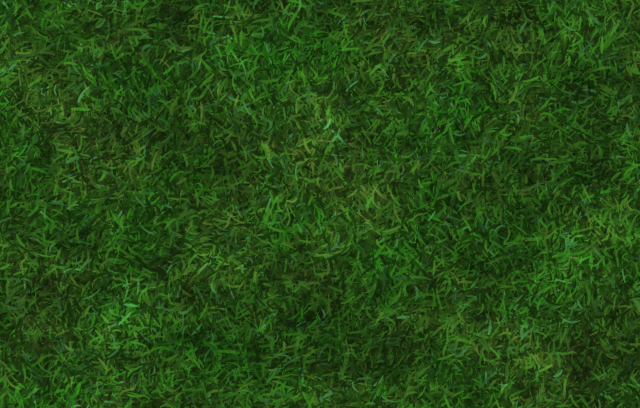
Reproduce this texture procedurally as a Shadertoy shader.

```glsl
const float TAU = 6.2831853;
const int LAYERS = 10;

const vec3 SOIL   = vec3(0.085, 0.150, 0.042);
const vec3 LEAF   = vec3(0.490, 1.000, 0.265);  // tints, scaled by blade tone
const vec3 VIVID  = vec3(0.360, 1.040, 0.200);
const vec3 STRAW  = vec3(0.780, 0.920, 0.360);
const vec3 FROSTY = vec3(0.480, 0.960, 0.520);

vec3 hash3(vec2 p) {
    vec3 q = fract(p.xyx * vec3(0.1031, 0.1030, 0.0973));
    q += dot(q, q.yxz + 33.33);
    return fract((q.xxy + q.yzz) * q.zyx);
}

float cornerSlope(vec2 cell, vec2 offset) {
    float a = TAU * hash3(cell + 71.0).x;
    return dot(vec2(cos(a), sin(a)), offset);
}

float gradientNoise(vec2 p) {
    vec2 i = floor(p), f = fract(p), e = vec2(1.0, 0.0);
    vec2 u = f * f * f * (f * (f * 6.0 - 15.0) + 10.0);
    float low  = mix(cornerSlope(i, f), cornerSlope(i + e.xy, f - e.xy), u.x);
    float high = mix(cornerSlope(i + e.yx, f - e.yx), cornerSlope(i + 1.0, f - 1.0), u.x);
    return 1.4 * mix(low, high, u.y);
}

float fbm(vec2 p) {
    float sum = 0.0, amp = 0.6;
    for (int i = 0; i < 3; i++) {
        sum += amp * gradientNoise(p);
        p = mat2(1.6, 1.2, -1.2, 1.6) * p + 17.3;
        amp *= 0.5;
    }
    return sum;
}

// Coverage of a curved, tapered blade; q is relative to its centre
float bladeMask(vec2 q, float angle, float halfLength, float width, float bend, float soft) {
    float c = cos(angle), s = sin(angle);
    q = vec2(c * q.x + s * q.y, c * q.y - s * q.x);
    float t = q.x / halfLength;
    float across = abs(q.y + bend * (t * t - 0.4));
    float taper = width * sqrt(max(1.0 - t * t, 0.0));
    float ends = 1.0 - smoothstep(0.75, 1.0, abs(t));
    return ends * (1.0 - smoothstep(taper - soft, taper + soft, across));
}

vec3 bladeColor(vec3 rnd, float warmth, float lift) {
    float tone = mix(0.13, 0.50, pow(rnd.x, 1.25)) + lift;
    vec3 tint = mix(LEAF, VIVID, smoothstep(0.0, 0.5, rnd.y - warmth - 0.3));
    tint = mix(tint, STRAW, smoothstep(0.55, 1.0, rnd.y + warmth) * 0.75);
    float frost = step(0.93, rnd.z);
    return mix(tint, FROSTY, frost) * (tone + 0.10 * frost);
}

// Lays one scattered layer of blades over the ground
vec3 addBlades(vec3 ground, vec2 p, float scale, float seed, float lean, float warmth, float lift, float soft) {
    vec2 g = p * scale + seed * vec2(7.31, 3.77);
    vec2 home = floor(g);
    for (int y = -1; y <= 1; y++) {
        for (int x = -1; x <= 1; x++) {
            vec2 cell = home + vec2(x, y);
            vec3 place = hash3(cell + seed * 37.0);
            vec3 shape = hash3(cell + seed * 53.0 + 211.0);
            vec3 look  = hash3(cell + seed * 29.0 + 433.0);
            float angle = lean + (place.z - 0.5) * 2.7;
            float mask = bladeMask(g - cell - place.xy, angle, mix(0.45, 0.95, shape.x),
                                   mix(0.06, 0.13, shape.y), (shape.z - 0.5) * 0.5, soft * scale);
            ground = mix(ground, bladeColor(look, warmth, lift), mask * 0.78);
        }
    }
    return ground;
}

void mainImage(out vec4 fragColor, in vec2 fragCoord) {
    vec2 p = fragCoord / iResolution.y;
    float soft = 0.0011 + 0.4 / iResolution.y;

    // Broad patches steer shade, dryness and lean
    float patchShade = fbm(p * 3.2 + 4.0);
    float clump = gradientNoise(p * 13.0 + 31.0);
    float warmth = 0.55 * fbm(p * 4.0 + 57.0);
    float lean = 1.05 + 1.1 * gradientNoise(p * 3.5 + 83.0);

    // Dark undergrowth
    float mottling = fbm(p * 75.0 + 11.0);
    vec3 color = SOIL * (1.35 + 0.9 * mottling);

    // Blades, from buried to topmost
    for (int i = 0; i < LAYERS; i++) {
        float height = float(i) / float(LAYERS - 1);
        float scale = mix(46.0, 33.0, height);
        color = addBlades(color, p, scale, float(i) + 1.0, lean, warmth, 0.05 * height - 0.02, soft);
    }

    // Uneven light over the turf
    color *= 1.0 + 0.38 * patchShade + 0.20 * clump + 0.12 * mottling;
    fragColor = vec4(clamp(color, 0.0, 1.0), 1.0);
}
```
